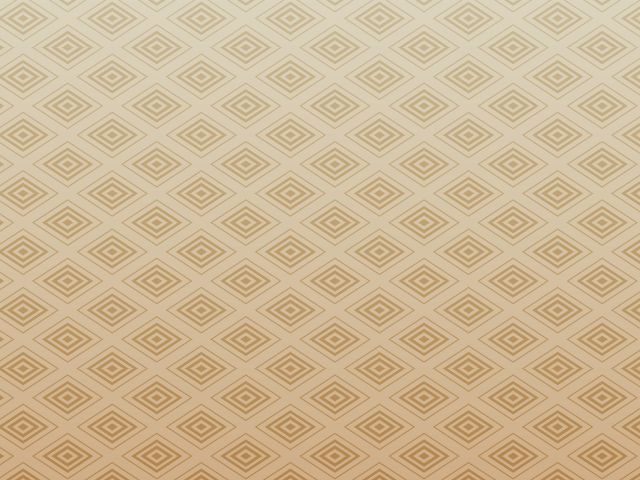
Give the GLSL for this pattern, as a Shadertoy shader.

```glsl
// Staggered wallpaper of nested diamonds over a warm vertical gradient.
// A folded lattice gives the diamond distance to the nearest centre;
// bands of that distance form a solid core, two rings and a thin outline.

// Diamond distance to the nearest centre of a half-drop lattice, in cells.
float diamondDistance(vec2 cell) {
    vec2 even = abs(fract(cell + 0.5) - 0.5);
    vec2 odd = abs(fract(cell) - 0.5);
    return min(even.x + even.y, odd.x + odd.y);
}

// Smoothed coverage of the band between two diamond distances.
float band(float d, float inner, float outer, float pixel) {
    return clamp((d - inner) / pixel + 0.5, 0.0, 1.0)
         - clamp((d - outer) / pixel + 0.5, 0.0, 1.0);
}

// Vertical gradient through three stops.
vec3 gradient(vec3 bottom, vec3 middle, vec3 top, float height) {
    return height < 0.5 ? mix(bottom, middle, height * 2.0)
                        : mix(middle, top, height * 2.0 - 1.0);
}

void mainImage(out vec4 fragColor, in vec2 fragCoord) {
    vec2 position = fragCoord / iResolution.y;
    vec2 period = vec2(0.1856, 0.1216);

    // Lattice anchored on a diamond near the middle of the canvas
    float d = diamondDistance((position - vec2(0.605, 0.597)) / period);
    float pixel = length(1.0 / period) / iResolution.y;

    // Core, two thick rings and the thin outline
    float ink = band(d, -1.0, 0.063, pixel);
    ink += band(d, 0.122, 0.184, pixel);
    ink += band(d, 0.236, 0.287, pixel);
    ink += band(d, 0.378, 0.400, pixel);

    // Ground and ink both warm and deepen towards the bottom
    vec3 ground = gradient(vec3(0.81, 0.68, 0.53), vec3(0.837, 0.765, 0.65),
                           vec3(0.86, 0.83, 0.745), position.y);
    vec3 inkColor = gradient(vec3(0.70, 0.52, 0.30), vec3(0.745, 0.62, 0.425),
                             vec3(0.79, 0.73, 0.59), position.y);

    fragColor = vec4(mix(ground, inkColor, ink), 1.0);
}
```
